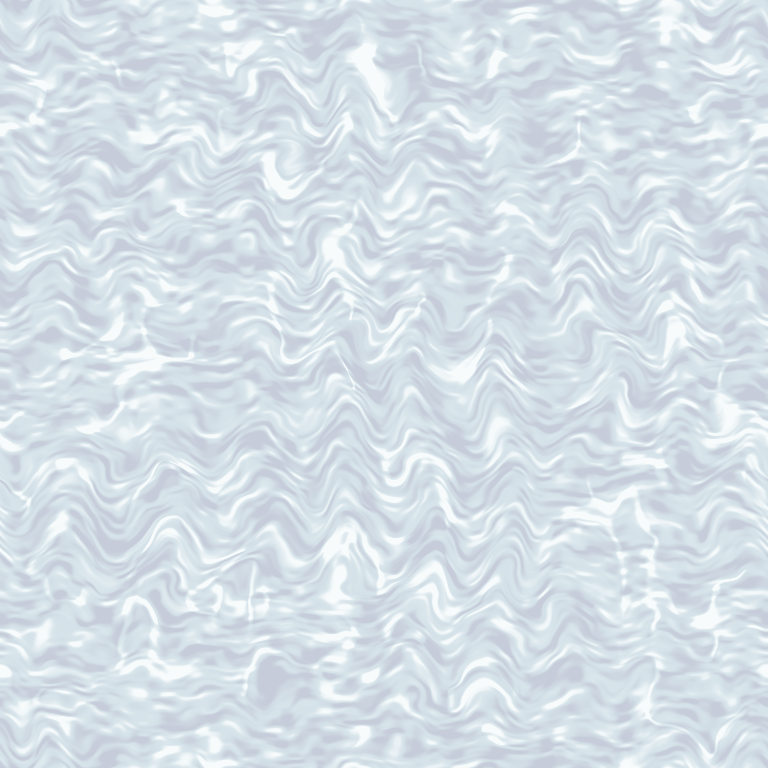
Give the GLSL for this texture, as a WebGL 1 fragment shader.

```glsl
precision highp float;
// Pale rippled ice: fine folded streaks crossed by broken white veins, tiling.

uniform vec2 u_resolution;

const float TAU = 6.2831853;
const float FOLD_COUNT = 9.0;
const vec3 SHADOW = vec3(0.775, 0.800, 0.852);
const vec3 ICE = vec3(0.840, 0.893, 0.918);
const vec3 FROST = vec3(0.970, 0.985, 0.988);

float hash(vec2 cell, float seed) {
    return fract(sin(dot(cell, vec2(127.1, 311.7)) + seed * 74.7) * 43758.5453);
}

// Value noise with a whole number of cells per tile, so it wraps.
float tileNoise(vec2 p, vec2 cells, float seed) {
    vec2 g = p * cells;
    vec2 cell = floor(g);
    vec2 f = g - cell;
    f = f * f * f * (f * (f * 6.0 - 15.0) + 10.0);
    vec2 lo = mod(cell + 0.5, cells);
    vec2 hi = mod(cell + 1.5, cells);
    float bottom = mix(hash(lo, seed), hash(vec2(hi.x, lo.y), seed), f.x);
    float top = mix(hash(vec2(lo.x, hi.y), seed), hash(hi, seed), f.x);
    return mix(bottom, top, f.y);
}

float signedNoise(vec2 p, vec2 cells, float seed) {
    return tileNoise(p, cells, seed) * 2.0 - 1.0;
}

// Bends the layers into uneven chevrons, calm in some places.
vec2 fold(vec2 p) {
    float wander = 0.45 * signedNoise(p, vec2(5.0, 6.0), 1.0)
                 + 0.16 * signedNoise(p, vec2(13.0, 17.0), 2.0);
    float strength = smoothstep(0.2, 0.8, tileNoise(p, vec2(5.0, 6.0), 3.0));
    float wave = sin(TAU * (FOLD_COUNT * p.x + wander));
    float lift = mix(0.003, 0.023, strength) * wave;
    lift += 0.013 * signedNoise(p, vec2(17.0, 14.0), 4.0);
    lift += 0.005 * signedNoise(p, vec2(44.0, 52.0), 5.0);
    float shift = 0.009 * signedNoise(p, vec2(20.0, 26.0), 6.0);
    return p + vec2(shift, lift);
}

// Thin layered streaks, longer than they are tall.
float streaks(vec2 q) {
    float body = tileNoise(q, vec2(37.0, 108.0), 7.0);
    float detail = tileNoise(q, vec2(58.0, 157.0), 8.0);
    float broad = signedNoise(q, vec2(14.0, 24.0), 9.0);
    return 0.56 * body + 0.44 * detail + 0.05 * broad;
}

// Ragged contour lines of a coarse noise, broken up by a patchy mask.
float veins(vec2 q, vec2 cells, float seed) {
    float field = 0.64 * tileNoise(q, cells, seed)
                + 0.36 * tileNoise(q, 2.0 * cells + 3.0, seed + 1.0);
    float line = 1.0 - smoothstep(0.008, 0.060, abs(field - 0.5));
    float patches = tileNoise(q, vec2(18.0, 22.0), seed + 2.0);
    return line * smoothstep(0.46, 0.70, patches);
}

void main() {
    vec2 p = gl_FragCoord.xy / u_resolution;
    vec2 q = fold(p);

    // Roughen the vein outlines a little more than the streaks.
    vec2 rough = vec2(signedNoise(q, vec2(42.0, 58.0), 10.0),
                      signedNoise(q, vec2(36.0, 64.0), 11.0));
    float vein = veins(q + 0.005 * rough, vec2(10.0, 12.0), 12.0);

    float tone = streaks(q) + 0.34 * vein;

    vec3 color = mix(SHADOW, ICE, smoothstep(0.20, 0.60, tone));
    color = mix(color, FROST, smoothstep(0.58, 0.88, tone));
    gl_FragColor = vec4(color, 1.0);
}
```
